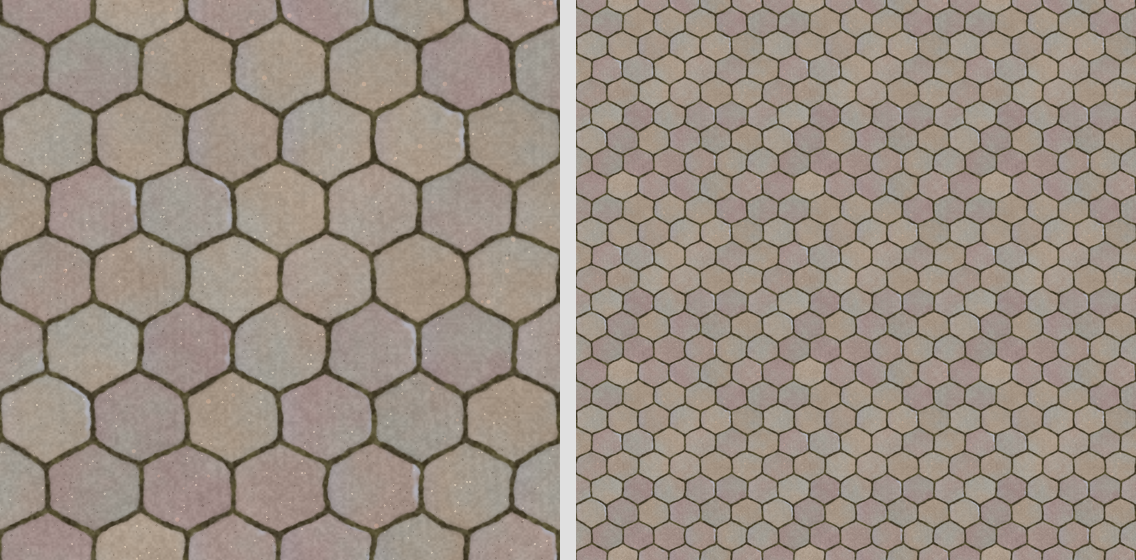
Left: one tile. Right: repeated 3 by 3.
This texture is drawn by a three.js fragment shader. Its source:

```glsl
varying vec2 vUv;

const float COLUMNS = 6.0;
const float ROW_PAIR = 1.5;
const vec3 SAND = vec3(0.665, 0.600, 0.535);
const vec3 ROSE = vec3(0.640, 0.560, 0.545);
const vec3 ASH = vec3(0.620, 0.605, 0.570);
const vec3 LAVENDER = vec3(0.640, 0.615, 0.640);
const vec3 CHIPPED = vec3(0.730, 0.735, 0.780);
const vec3 SOIL = vec3(0.265, 0.235, 0.165);
const vec3 MOSS = vec3(0.375, 0.350, 0.225);

float hash(vec2 p, float seed) {
  return fract(sin(dot(p, vec2(127.1, 311.7)) + seed * 74.7) * 43758.55);
}

// Value noise that wraps after a whole number of lattice cells
float noise(vec2 uv, float period, float seed) {
  vec2 g = uv * period;
  vec2 f = fract(g);
  vec2 a = floor(mod(floor(g) + 0.5, period));
  vec2 b = floor(mod(a + 1.5, period));
  f = f * f * (3.0 - 2.0 * f);
  return mix(mix(hash(a, seed), hash(vec2(b.x, a.y), seed), f.x),
             mix(hash(vec2(a.x, b.y), seed), hash(b, seed), f.x), f.y);
}

float fbm(vec2 uv, float period, float seed) {
  float sum = 0.0;
  float gain = 0.5;
  for (int i = 0; i < 4; i++) {
    sum += gain * noise(uv, period, seed + float(i));
    period *= 2.0;
    gain *= 0.5;
  }
  return sum / 0.9375;
}

// Sparse round dots, at most one per grid cell
float specks(vec2 uv, float period, float density, float seed) {
  vec2 g = uv * period;
  vec2 cell = floor(mod(floor(g) + 0.5, period));
  float size = mix(0.25, 0.48, hash(cell, seed + 1.0));
  float spot = 1.0 - smoothstep(size - 0.2, size, length(fract(g) - 0.5));
  return spot * step(1.0 - density, hash(cell, seed));
}

// Distance inward from the rim of a hexagon one unit wide and tall
float hexInset(vec2 p, float rounding) {
  p = abs(p);
  float side = 0.5 - p.x;
  float slope = 0.4472 - dot(p, vec2(0.4472, 0.8944));
  float h = max(rounding - abs(side - slope), 0.0) / rounding;
  return min(side, slope) - h * h * rounding * 0.25;
}

vec2 nearestCentre(vec2 p, vec2 offset) {
  vec2 pitch = vec2(1.0, ROW_PAIR);
  return floor((p - offset) / pitch + 0.5) * pitch + offset;
}

vec3 stoneColour(vec2 uv, vec2 local, vec2 id, float inset) {
  float kind = hash(id, 1.0);
  float angle = 6.2832 * hash(id, 2.0);
  float lean = dot(local, vec2(cos(angle), sin(angle)));
  float cloud = fbm(uv, 18.0, 11.0) - 0.5;
  vec3 colour = mix(SAND, ROSE, smoothstep(0.35, 0.85, kind));
  float ashen = hash(id, 3.0) * 0.75 + lean * 0.7 + cloud * 1.3;
  colour = mix(colour, ASH, clamp(ashen, 0.0, 1.0));

  // Cool haze towards the left rim
  float haze = smoothstep(0.15, 0.5, -local.x) * hash(id, 4.0);
  colour = mix(colour, LAVENDER, haze * 0.6);
  colour += (hash(id, 5.0) - 0.5) * 0.03 + cloud * 0.06;

  // Grain, pits and pale grit
  colour += (noise(uv, 256.0, 21.0) - 0.5) * 0.065;
  colour += (noise(uv, 110.0, 22.0) - 0.5) * 0.035;
  colour -= specks(uv, 170.0, 0.025, 31.0) * 0.08;
  colour += specks(uv, 190.0, 0.012, 41.0) * vec3(0.15, 0.14, 0.12);
  colour += specks(uv, 90.0, 0.006, 51.0) * vec3(0.10, 0.06, 0.04);

  // Chipped upper right rim on some stones
  float side = smoothstep(0.08, 0.32, local.x) * smoothstep(-0.32, -0.05, local.y);
  float band = 1.0 - smoothstep(0.035, 0.095, inset + (noise(uv, 72.0, 61.0) - 0.5) * 0.05);
  float worn = smoothstep(0.68, 0.82, hash(id, 6.0));
  float patchy = smoothstep(0.2, 0.6, noise(uv, 48.0, 62.0));
  colour = mix(colour, CHIPPED, side * band * worn * patchy * 0.85);
  return colour * mix(0.93, 1.0, smoothstep(0.025, 0.075, inset));
}

vec3 jointColour(vec2 uv) {
  float growth = smoothstep(0.35, 0.75, fbm(uv, 40.0, 71.0));
  vec3 colour = mix(SOIL, MOSS, growth * 0.75);
  return colour + (noise(uv, 210.0, 72.0) - 0.5) * 0.13;
}

void main() {
  // Slightly uneven laying
  vec2 warp = vec2(noise(vUv, 24.0, 81.0), noise(vUv, 24.0, 82.0)) - 0.5;
  vec2 p = vUv * COLUMNS + warp * 0.045 - vec2(0.0, 0.025);

  // Two interleaved lattices of stones
  vec2 centreA = nearestCentre(p, vec2(0.5, 0.0));
  vec2 centreB = nearestCentre(p, vec2(0.0, 0.75));
  float insetA = hexInset(p - centreA, 0.06);
  float insetB = hexInset(p - centreB, 0.06);
  vec2 centre = insetA > insetB ? centreA : centreB;
  float inset = max(insetA, insetB);
  vec2 id = floor(mod(centre * 4.0 + 0.5, COLUMNS * 4.0));

  float ragged = (fbm(vUv, 90.0, 91.0) - 0.5) * 0.03;
  float stone = smoothstep(0.012, 0.042, inset + ragged);
  vec3 surface = stoneColour(vUv, p - centre, id, inset);
  gl_FragColor = vec4(mix(jointColour(vUv), surface, stone), 1.0);
}
```
